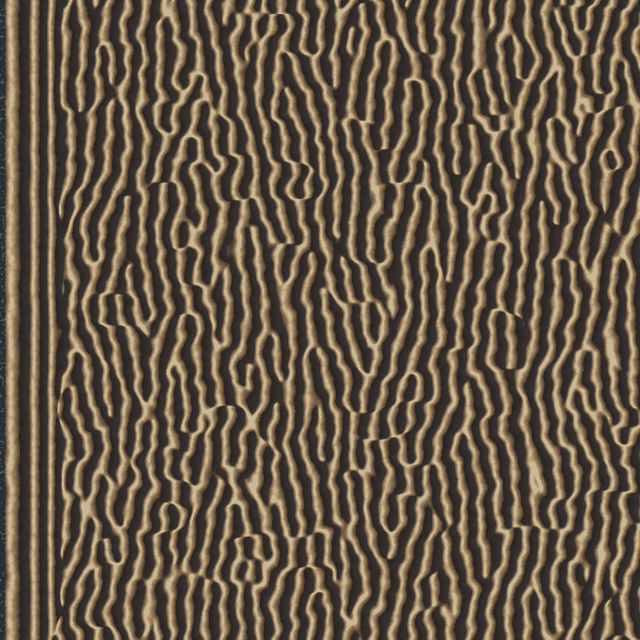
This texture is drawn by a WebGL 1 fragment shader. Its source:

```glsl
precision highp float;
uniform vec2 u_resolution;

const float TAU = 6.2831853;
const float RIPPLES = 36.0;
const vec2 PATCH = vec2(0.068, 0.085);

vec2 hash2(vec2 p) {
  vec2 q = vec2(dot(p, vec2(127.1, 311.7)), dot(p, vec2(269.5, 183.3)));
  return fract(sin(q) * 43758.55);
}

// Distance to the nearest scattered point
float cellular(vec2 p) {
  vec2 cell = floor(p);
  float nearest = 4.0;
  for (int j = -1; j <= 1; j++) {
    for (int i = -1; i <= 1; i++) {
      vec2 id = cell + vec2(float(i), float(j));
      vec2 d = id + hash2(id) - p;
      nearest = min(nearest, dot(d, d));
    }
  }
  return sqrt(nearest);
}

// Overlapping wave patches; the sum is a (cosine, sine) pair
vec2 wavePatches(vec2 p, float frequency, float spread) {
  vec2 q = p / PATCH;
  vec2 cell = floor(q);
  vec2 sum = vec2(0.0);
  for (int j = -1; j <= 1; j++) {
    for (int i = -1; i <= 1; i++) {
      for (int k = 0; k < 2; k++) {
        vec2 id = cell + vec2(float(i), float(j));
        vec2 seed = id + float(k) * vec2(57.0, 23.0);
        vec2 d = q - id - hash2(seed);
        vec2 r = hash2(seed + 91.0);
        float weight = max(0.0, 1.0 - dot(d, d));
        float angle = (r.x - 0.5) * spread;
        vec2 direction = vec2(cos(angle), sin(angle));
        float phase = TAU * (frequency * dot(d * PATCH, direction) + r.y);
        sum += weight * weight * vec2(cos(phase), sin(phase));
      }
    }
  }
  return sum;
}

// Straight ridges, tightening away from the left border
vec2 borderWave(float x) {
  float t = x - 0.019;
  float phase = TAU * t * (22.9 + 162.0 * t);
  return vec2(cos(phase), sin(phase));
}

// Leans the ridge so that one flank is steeper
float ridgeLight(vec2 wave, float lean) {
  float turn = lean * wave.x;
  return wave.x * cos(turn) - wave.y * sin(turn);
}

vec3 sandRamp(float h) {
  vec3 shadow = vec3(0.19, 0.17, 0.16);
  vec3 umber = vec3(0.32, 0.27, 0.22);
  vec3 brown = vec3(0.45, 0.36, 0.26);
  vec3 tan1 = vec3(0.57, 0.46, 0.33);
  vec3 sand = vec3(0.69, 0.59, 0.44);
  vec3 cream = vec3(0.79, 0.72, 0.58);
  vec3 color = mix(shadow, umber, smoothstep(-0.20, 0.04, h));
  color = mix(color, brown, smoothstep(0.04, 0.32, h));
  color = mix(color, tan1, smoothstep(0.32, 0.62, h));
  color = mix(color, sand, smoothstep(0.62, 0.87, h));
  return mix(color, cream, smoothstep(0.87, 1.02, h));
}

void main() {
  vec2 uv = gl_FragCoord.xy / u_resolution;
  float border = 1.0 - smoothstep(0.055, 0.105, uv.x);

  // Small sideways wiggle
  float wiggle = sin(uv.y * 113.0 + 4.0 * sin(uv.x * 31.0));
  wiggle += 0.6 * sin(uv.y * 207.0 - uv.x * 83.0);
  vec2 p = uv + vec2(0.0016 * wiggle * (1.0 - border), 0.0);

  // Ripples, with filled sand where they fork
  vec2 wave = wavePatches(p, RIPPLES, 0.75) + 7.0 * border * borderWave(uv.x);
  float strength = dot(wave, wave);
  wave *= inversesqrt(strength + 0.03);
  float light = ridgeLight(wave, 0.35) + 0.5 * exp(-6.0 * strength);

  // Lumps and fine grain
  float lumps = cellular(uv * vec2(105.0, 80.0)) - 0.5;
  float grain = cellular(uv * 210.0 + 17.0) - 0.5;
  light -= 0.24 * lumps + 0.10 * grain;

  vec3 color = sandRamp(light);
  float shade = 1.0 - smoothstep(-0.2, 0.1, light);
  color -= shade * (0.025 * wave.y + 0.02 * lumps);

  // Gritty strip at the left border
  float strip = 1.0 - smoothstep(0.005, 0.010, uv.x + 0.005 * grain);
  vec3 grit = mix(vec3(0.15, 0.18, 0.22), vec3(0.40, 0.35, 0.28),
                  smoothstep(0.0, 0.35, grain));
  gl_FragColor = vec4(mix(color, grit, strip), 1.0);
}
```
